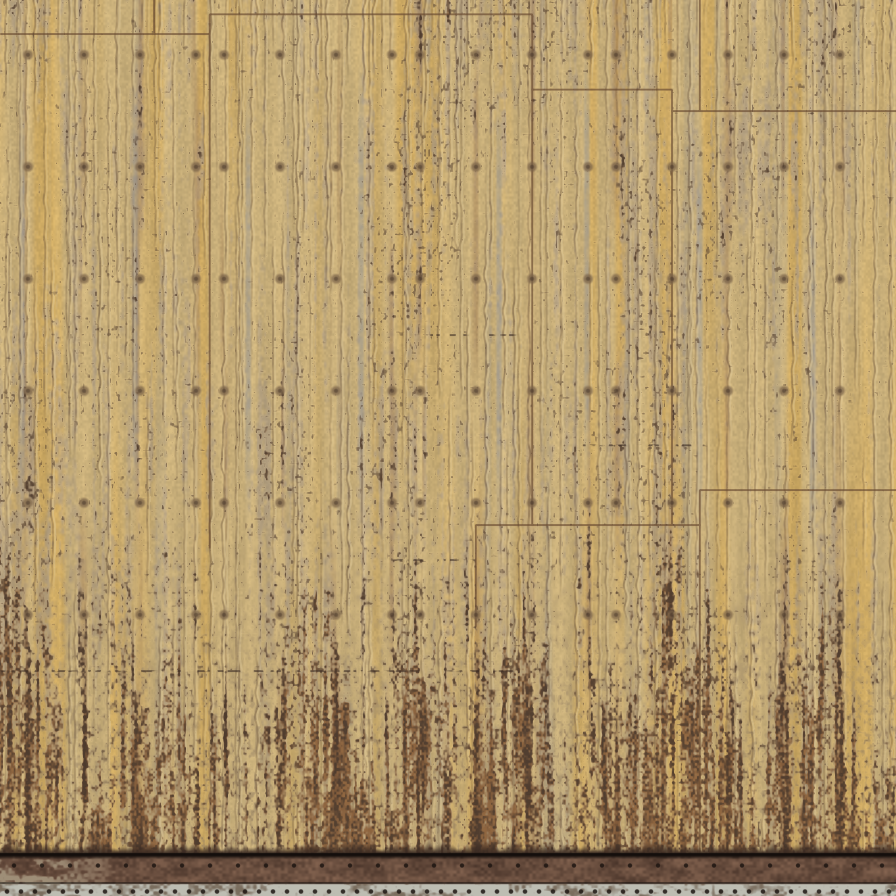
This texture is drawn by a three.js fragment shader. Its source:

```glsl
// Weathered yellow corrugated metal wall with rivets, panel seams and rising rust.
#define RIDGES 32.0
#define FOOT 0.048
#define ROW_GAP 0.125
#define RIVET_RADIUS 0.0052
#define SEAM_WIDTH 0.0010
#define RUST_TOP 0.52
#define PAINT vec3(0.79, 0.69, 0.48)
#define OCHRE vec3(0.82, 0.67, 0.37)
#define BARE vec3(0.69, 0.62, 0.52)
#define STEEL vec3(0.58, 0.58, 0.58)
#define RUST vec3(0.49, 0.33, 0.20)
#define SOOT vec3(0.22, 0.16, 0.13)

varying vec2 vUv;

float hash(vec2 p) {
  vec3 q = fract(p.xyx * 0.1031);
  q += dot(q, q.yzx + 33.33);
  return fract((q.x + q.y) * q.z);
}

float noise(vec2 p) {
  vec2 i = floor(p), f = fract(p);
  f = f * f * (3.0 - 2.0 * f);
  return mix(mix(hash(i), hash(i + vec2(1, 0)), f.x),
             mix(hash(i + vec2(0, 1)), hash(i + vec2(1, 1)), f.x), f.y);
}

// Soft interval: 1 between a and b.
float span(float v, float a, float b) {
  return smoothstep(a - 0.0015, a + 0.0015, v) * (1.0 - smoothstep(b - 0.0015, b + 0.0015, v));
}

// Thin line at v = at, running from a to b along w.
float seam(float v, float at, float w, float a, float b) {
  return (1.0 - smoothstep(SEAM_WIDTH * 0.3, SEAM_WIDTH * 1.8, abs(v - at))) * span(w, a, b);
}

// Signed offset to the nearest rivet column: groups of four, seven ridges wide.
float columnOffset(float x) {
  float c = x * RIDGES - 1.0;
  c -= 7.0 * clamp(floor((c + 0.5) / 7.0), 0.0, 3.0);
  return (c - 2.0 * clamp(floor(c * 0.5 + 0.5), 0.0, 4.0)) / RIDGES;
}

float panelSeams(vec2 p) {
  float h = seam(p.y, 0.962, p.x, 0.0, 0.234) + seam(p.y, 0.984, p.x, 0.234, 0.594)
          + seam(p.y, 0.900, p.x, 0.594, 0.750) + seam(p.y, 0.876, p.x, 0.750, 1.01)
          + seam(p.y, 0.414, p.x, 0.531, 0.781) + seam(p.y, 0.453, p.x, 0.781, 1.01);
  float v = seam(p.x, 0.234, p.y, 0.388, 0.984) + seam(p.x, 0.594, p.y, 0.414, 0.984)
          + seam(p.x, 0.750, p.y, 0.414, 0.900) + seam(p.x, 0.781, p.y, 0.876, 1.01)
          + seam(p.x, 0.781, p.y, FOOT, 0.453) + seam(p.x, 0.531, p.y, 0.30, 0.414)
          + seam(p.x, 0.172, p.y, 0.962, 1.01);
  return min(h + v, 1.0);
}

// Blue-grey strips where the paint has worn through.
float wornStrips(vec2 p) {
  float sum = 0.0;
  for (int i = 0; i < 8; i++) {
    float k = float(i) - 2.0, r = hash(vec2(k + 9.0, 4.0));
    float x = 0.277 + 0.126 * k + 0.028 * step(1.5, k) * (1.0 - step(2.5, k));
    float reach = 1.0 - smoothstep(0.12, 0.22 + 0.1 * r, abs(p.y - 0.58 - 0.15 * r));
    sum += (1.0 - smoothstep(0.001, 0.005, abs(p.x - x))) * reach;
  }
  return sum;
}

// Broken near-vertical cracks: x is the dark line, y the lit lip beside it.
vec2 cracks(vec2 p, float count) {
  float x = p.x * count + 0.22 * noise(vec2(p.x * 20.0, p.y * 75.0));
  float id = floor(x);
  float d = (fract(x) - 0.25 - 0.5 * hash(vec2(id, 3.0))) / count;
  float present = smoothstep(0.48, 0.66, noise(vec2(id * 7.3, p.y * 5.0)) + 0.12 * (p.y - 0.5));
  return present * (1.0 - smoothstep(0.0003, 0.0018, abs(vec2(d, d - 0.0024))));
}

vec3 wall(vec2 p) {
  float off = columnOffset(p.x);
  float fine = noise(p * vec2(430.0, 340.0));
  float grain = noise(p * vec2(270.0, 150.0) + 31.0);
  float streak = noise(vec2(p.x * 190.0, p.y * 6.0));
  float thread = noise(vec2(p.x * 330.0, p.y * 16.0 + 5.0));
  float band = noise(vec2(p.x * 62.0, p.y * 0.9 + 8.0));
  float blotch = noise(p * vec2(24.0, 4.0) + 17.0);
  float low = 1.0 - smoothstep(FOOT, RUST_TOP, p.y);
  float column = exp(-pow(off / 0.005, 2.0));

  // Paint, faded bands and corrugation
  vec3 c = mix(PAINT, OCHRE, 0.8 * smoothstep(0.45, 0.8, band));
  float fade = 0.4 * streak + 0.25 * blotch + 0.2 * grain + 0.15 * thread + 0.12 * low;
  c = mix(c, BARE, 0.75 * smoothstep(0.5, 0.76, fade));
  c *= 1.0 + 0.03 * cos(6.2832 * RIDGES * p.x) + 0.10 * (fine - 0.5) + 0.06 * (thread - 0.5);
  float worn = wornStrips(p) + 0.4 * smoothstep(0.74, 0.92, noise(vec2(p.x * 90.0, p.y * 2.0 + 3.0)));
  c = mix(c, STEEL, 0.6 * min(worn, 1.0) * (0.55 + 0.45 * grain));

  // Peeling paint
  vec2 peel = max(cracks(p, 58.0), cracks(p + 0.37, 91.0) * 0.8);
  c = mix(c, vec3(0.43, 0.34, 0.25), 0.55 * peel.x * (0.4 + 0.6 * grain));
  c = mix(c, vec3(0.88, 0.80, 0.62), 0.4 * peel.y);
  c = mix(c, RUST, 0.28 * column * smoothstep(0.3, 0.8, streak));

  // Rust rising from the foot and running down below the rivets
  float decay = 0.27 * streak + 0.21 * thread + 0.16 * grain + 0.16 * fine + 0.2 * blotch + 0.07 * column;
  float limit = mix(0.76, 0.49, low);
  float rust = smoothstep(limit - 0.06, limit + 0.10, decay);
  vec3 oxide = mix(RUST, vec3(0.56, 0.38, 0.22), grain * (1.0 - column));
  oxide = mix(oxide, SOOT, 0.9 * smoothstep(0.48, 0.85, 0.4 * fine + 0.35 * thread + 0.25 * streak + 0.14 * column));
  c = mix(c, vec3(0.56, 0.48, 0.37), 0.6 * low * smoothstep(0.4, 0.75, 0.5 * fine + 0.5 * grain));
  c = mix(c, oxide, 0.85 * rust);
  float pits = smoothstep(0.66, 0.86, 0.5 * fine + 0.3 * grain + 0.2 * blotch + 0.05 * low);
  c = mix(c, vec3(0.34, 0.26, 0.19), 0.6 * pits);

  // Broken horizontal scuffs and panel seams
  float scuff = seam(p.y, 0.251, p.x, 0.0, 0.575) + seam(p.y, 0.375, p.x, 0.435, 0.54)
              + seam(p.y, 0.626, p.x, 0.48, 0.58) + seam(p.y, 0.503, p.x, 0.65, 0.79);
  c = mix(c, SOOT, 0.6 * scuff * smoothstep(0.4, 0.75, grain));
  c = mix(c, vec3(0.41, 0.29, 0.19), 0.68 * panelSeams(p));

  // Rivets with a dark core and a soft stain
  float rowY = (fract((p.y - 0.0638) / ROW_GAP + 0.5) - 0.5) * ROW_GAP;
  float d = length(vec2(off, rowY));
  float shown = smoothstep(0.13, 0.32, p.y);
  c = mix(c, vec3(0.47, 0.38, 0.28), 0.7 * shown * (1.0 - smoothstep(RIVET_RADIUS * 0.65, RIVET_RADIUS * 1.4, d)));
  c = mix(c, SOOT, 0.45 * shown * (1.0 - smoothstep(0.001, 0.0035, d)));
  return mix(c, SOOT, 0.85 * (1.0 - smoothstep(0.0, 0.004 + 0.014 * streak, p.y - FOOT)));
}

// Round holes repeated along a horizontal line.
float holes(vec2 p, float y, float count, float radius) {
  float x = (fract(p.x * count) - 0.5) / count;
  return 1.0 - smoothstep(radius * 0.6, radius * 1.3, length(vec2(x, p.y - y)));
}

vec3 footRail(vec2 p) {
  float n = noise(p * vec2(45.0, 110.0)), g = noise(p * vec2(260.0, 300.0));
  vec3 beam = mix(vec3(0.28, 0.20, 0.16), vec3(0.53, 0.40, 0.32), 0.5 * n + 0.5 * g);
  beam = mix(beam, BARE * 0.9, smoothstep(0.45, 0.75, 0.6 * n + 0.4 * g) * (1.0 - smoothstep(0.04, 0.16, p.x)));
  vec3 ledge = mix(vec3(0.74, 0.74, 0.70), vec3(0.48, 0.43, 0.37), smoothstep(0.45, 0.85, 0.6 * n + 0.4 * g));
  vec3 c = mix(ledge, beam, smoothstep(0.012, 0.015, p.y));
  c *= 1.0 - 0.45 * seam(p.y, 0.0145, p.x, -0.01, 1.01);
  c = mix(c, SOOT * 0.5, 0.85 * max(holes(p, 0.034, RIDGES, 0.0025), holes(p, 0.005, 64.0, 0.0026)));
  return mix(c, SOOT * 0.35, smoothstep(0.040, 0.046, p.y));
}

void main() {
  vec3 c = mix(footRail(vUv), wall(vUv), smoothstep(FOOT - 0.001, FOOT + 0.001, vUv.y));
  gl_FragColor = vec4(clamp(c, 0.0, 1.0), 1.0);
}
```
